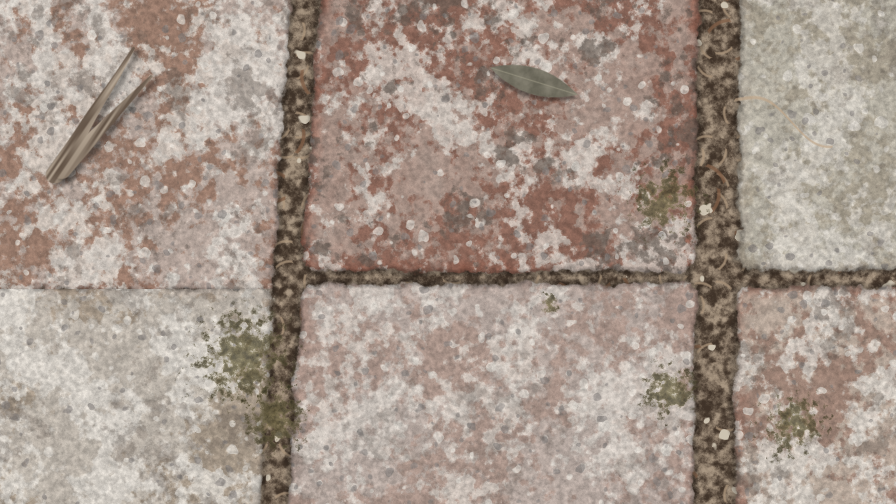
Give the GLSL for this texture, as a WebGL 2 fragment shader.

```glsl
#version 300 es
precision highp float;
uniform vec2 u_resolution;
out vec4 outColor;

const vec3 BLOOM = vec3(0.83, 0.81, 0.78);
const vec3 GRIME = vec3(0.38, 0.34, 0.31);
const vec3 RUST = vec3(0.54, 0.36, 0.30);
const vec3 STRAW = vec3(0.68, 0.59, 0.49);
// Per tile, left to right, lower row first
const vec3 CLAY[6] = vec3[6](
  vec3(0.72, 0.69, 0.65), vec3(0.70, 0.65, 0.62), vec3(0.71, 0.66, 0.61),
  vec3(0.70, 0.645, 0.61), vec3(0.65, 0.58, 0.54), vec3(0.70, 0.68, 0.63));
const vec3 STAIN[6] = vec3[6](
  vec3(0.63, 0.58, 0.52), vec3(0.65, 0.57, 0.53), vec3(0.60, 0.51, 0.46),
  vec3(0.59, 0.48, 0.42), vec3(0.53, 0.40, 0.35), vec3(0.63, 0.60, 0.54));
// Amounts of pale bloom, grime and rusty rim
const vec3 WEAR[6] = vec3[6](
  vec3(0.8, 0.4, 0.1), vec3(0.65, 0.3, 0.2), vec3(0.75, 0.5, 0.6),
  vec3(0.75, 0.5, 0.3), vec3(0.7, 0.8, 0.9), vec3(0.6, 0.3, 0.1));
// Moss patches: centre and radius
const vec3 MOSS[6] = vec3[6](
  vec3(0.485, 0.29, 0.09), vec3(0.545, 0.17, 0.06), vec3(1.32, 0.60, 0.07),
  vec3(1.33, 0.225, 0.05), vec3(1.575, 0.16, 0.06), vec3(1.088, 0.394, 0.022));

float hash(vec2 p) {
  vec3 q = fract(p.xyx * vec3(0.1031, 0.1030, 0.0973));
  q += dot(q, q.yzx + 33.33);
  return fract((q.x + q.y) * q.z);
}
float noise(vec2 p) {
  vec2 i = floor(p), f = fract(p);
  f = f * f * (3.0 - 2.0 * f);
  return mix(mix(hash(i), hash(i + vec2(1, 0)), f.x),
             mix(hash(i + vec2(0, 1)), hash(i + vec2(1, 1)), f.x), f.y);
}
float fbm(vec2 p) {
  float sum = 0.0, amp = 0.5;
  for (int i = 0; i < 4; i++) {
    p = mat2(1.6, 1.2, -1.2, 1.6) * p + 7.3;
    sum += amp * noise(p);
    amp *= 0.55;
  }
  return sum / 1.01;
}
float fill(float d, float aa) { return 1.0 - smoothstep(-aa, aa, d); }

// Broad patches broken up by fine crumbs
float blotch(vec2 p, float scale, float level) {
  float v = fbm(p * scale) + 0.75 * (fbm(p * 27.0 + scale) - 0.5);
  return smoothstep(level - 0.09, level + 0.09, v);
}
// Ragged chips, one per cell of a turned grid
float chips(vec2 p, float scale, float density, float aa) {
  vec2 g = mat2(0.8, 0.6, -0.6, 0.8) * p * scale, id = floor(g);
  vec2 q = fract(g) - mix(vec2(0.3), vec2(0.7), vec2(hash(id + 3.1), hash(id + 8.7)));
  float size = hash(id + 1.9);
  float radius = 0.07 + 0.2 * size * size + 0.25 * (noise(g * 4.0) - 0.5);
  return fill(length(q) - radius, aa * scale) * step(hash(id), density);
}
// Thin dry blades, turned at random in each cell
float blades(vec2 p, float scale, float density, float aa) {
  vec2 g = p * scale, id = floor(g), q = fract(g) - 0.5;
  float a = 6.283 * hash(id + 4.2);
  q = mat2(cos(a), sin(a), -sin(a), cos(a)) * q;
  float d = max(abs(q.x) - 0.42, abs(q.y + 0.6 * q.x * q.x) - 0.06);
  return fill(d, aa * scale) * step(hash(id + 6.0), density);
}
// Distance to a tapered segment
float taper(vec2 p, vec2 a, vec2 b, float ra, float rb) {
  float t = clamp(dot(p - a, b - a) / dot(b - a, b - a), 0.0, 1.0);
  return length(p - mix(a, b, t)) - mix(ra, rb, t);
}
vec3 soil(vec2 p, float aa) {
  vec3 c = mix(vec3(0.25, 0.20, 0.16), vec3(0.66, 0.59, 0.51), smoothstep(0.2, 0.85, fbm(p * 38.0)));
  c = mix(c, STRAW, 0.75 * blades(p, 24.0, 0.3, aa));
  c = mix(c, vec3(0.50, 0.37, 0.28), 0.8 * blades(p + 0.37, 17.0, 0.25, aa));
  return mix(c, vec3(0.80, 0.76, 0.69), chips(p, 24.0, 0.14, aa));
}
vec3 tile(vec2 p, int id, float rim, float aa) {
  vec2 s = p + float(id) * 13.7;
  vec3 wear = WEAR[id];
  vec3 c = mix(CLAY[id], STAIN[id], blotch(s, 3.0, 0.5));
  c = mix(c, RUST, wear.z * (1.0 - smoothstep(0.0, 0.04, rim)) * fbm(s * 12.0) * 1.4);
  c = mix(c, BLOOM, wear.x * blotch(s + 5.0, 5.0, 0.56));
  c = mix(c, GRIME, 0.8 * wear.y * blotch(s + 31.0, 6.0, 0.69));
  c = mix(c, BLOOM, 0.7 * chips(s, 24.0, 0.4, aa));
  c = mix(c, vec3(0.50, 0.48, 0.47), 0.6 * chips(s + 4.3, 30.0, 0.35, aa));
  c *= 0.80 + 0.42 * fbm(s * 60.0);
  return c * mix(0.75, 1.0, smoothstep(0.0, 0.012, rim));
}

void main() {
  vec2 p = gl_FragCoord.xy / u_resolution.y;
  float aa = 1.0 / u_resolution.y;
  // Uneven joints: two upright, one level that steps at each column
  float wobble = 0.02 * (fbm(p * 9.0) - 0.5) + 0.014 * (fbm(p * 32.0) - 0.5);
  vec2 upright = vec2(0.543 + 0.062 * p.y, 1.418 + 0.008 * p.y);
  int col = int(p.x > upright.x) + int(p.x > upright.y);
  float level = vec3(0.427, 0.449, 0.447)[col];
  vec2 gap = vec2(min(abs(p.x - upright.x) - 0.029, abs(p.x - upright.y) - 0.041),
                  abs(p.y - level) - vec3(-0.003, 0.012, 0.018)[col]) + wobble;
  float rim = 0.028 - length(max(0.028 - gap, 0.0));
  vec3 ground = soil(p, aa) * mix(0.75, 1.0, smoothstep(0.0, 0.015, -rim));
  vec3 color = mix(ground, tile(p, col + (p.y > level ? 3 : 0), rim, aa), fill(-rim, 1.5 * aa));
  // Moss
  float tuft = fbm(p * 45.0);
  for (int i = 0; i < 6; i++) {
    float edge = length(p - MOSS[i].xy) / MOSS[i].z + 2.4 * (tuft - 0.5);
    color = mix(color, vec3(0.52, 0.48, 0.33) * (0.3 + tuft), 0.75 * (1.0 - smoothstep(0.3, 1.0, edge)));
  }
  // Trailing root, then a split twig with its shadow
  float root = taper(p + vec2(0, 0.02 * sin(p.x * 32.0)), vec2(1.46, 0.81), vec2(1.65, 0.72), 0.003, 0.002);
  color = mix(color, STRAW * 1.1, 0.7 * fill(root, aa));
  for (int i = 0; i < 2; i++) {
    vec2 a = vec2(0.112, 0.656) + float(i) * vec2(0.012, 0.008);
    vec2 b = i == 0 ? vec2(0.266, 0.905) : vec2(0.302, 0.85);
    color *= 1.0 - 0.35 * fill(taper(p + vec2(-0.008, 0.009), a, b, 0.017, 0.004), 0.008);
    float fibre = noise(vec2(dot(p, vec2(0.83, -0.56)) * 200.0, p.y * 12.0));
    float twig = taper(p + 0.012 * (noise(p * 14.0) - 0.5), a, b, 0.018, 0.003);
    color = mix(color, mix(vec3(0.38, 0.32, 0.27), vec3(0.70, 0.64, 0.57), fibre), fill(twig, aa));
  }
  // Fallen leaf with a pale midrib
  vec2 q = mat2(0.955, 0.296, -0.296, 0.955) * (p - vec2(1.059, 0.839));
  q = vec2(0.955 * (p.x - 1.059) - 0.296 * (p.y - 0.839), 0.296 * (p.x - 1.059) + 0.955 * (p.y - 0.839));
  float bow = 0.026 * (1.0 - q.x * q.x / 0.0083);
  color *= 1.0 - 0.35 * fill(abs(q.y + 0.008) - bow, 0.005);
  vec3 leaf = mix(vec3(0.36, 0.35, 0.30), vec3(0.56, 0.54, 0.48), fbm(p * 25.0));
  leaf = mix(leaf, vec3(0.63, 0.61, 0.53), 0.6 * fill(abs(q.y) - 0.001, aa));
  outColor = vec4(mix(color, leaf, fill(abs(q.y) - bow, aa)), 1.0);
}
```
